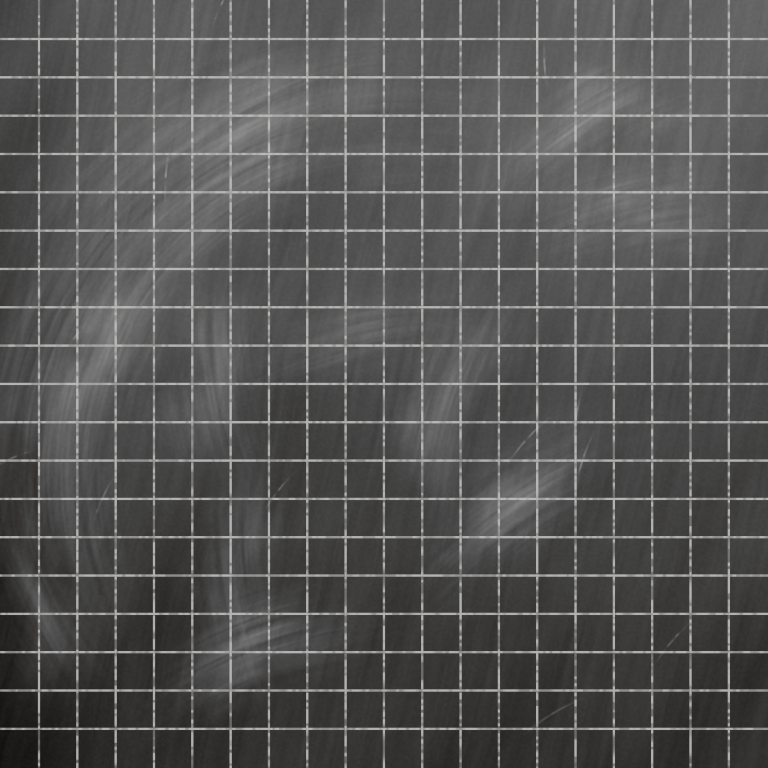
A Shadertoy shader for this pattern:

```glsl
const float CELLS = 20.0;
const float PITCH = 0.0499;
const float MARGIN = 0.0009;
const float HALF_LINE = 0.00155;
const vec3 CHALK = vec3(0.76, 0.76, 0.75);

float hash(vec2 p) {
    vec3 q = fract(p.xyx * 0.1031);
    q += dot(q, q.yzx + 33.33);
    return fract((q.x + q.y) * q.z);
}

float noise(vec2 p) {
    vec2 i = floor(p), f = fract(p);
    f = f * f * (3.0 - 2.0 * f);
    return mix(mix(hash(i), hash(i + vec2(1, 0)), f.x),
               mix(hash(i + vec2(0, 1)), hash(i + vec2(1, 1)), f.x), f.y);
}

float fbm(vec2 p) {
    float sum = 0.0, amp = 0.5;
    for (int i = 0; i < 5; i++) {
        sum += amp * noise(p);
        p = mat2(1.6, 1.2, -1.2, 1.6) * p + 7.3;
        amp *= 0.5;
    }
    return sum;
}

vec2 rotate(vec2 p, float angle) {
    float c = cos(angle), s = sin(angle);
    return vec2(c * p.x + s * p.y, c * p.y - s * p.x);
}

// Fine parallel marks, long in x and thin in y
float bristles(vec2 p, float seed) {
    return 0.6 * noise(p * vec2(7.0, 120.0) + seed)
         + 0.4 * noise(p * vec2(14.0, 290.0) + seed * 1.7);
}

// Soft hand smears: centre, direction, strength
float smears(vec2 uv) {
    const vec4 strokes[11] = vec4[](
        vec4(0.33, 0.86, 0.50, 0.11), vec4(0.76, 0.82, 0.60, 0.14),
        vec4(0.82, 0.71, 0.25, 0.10), vec4(0.27, 0.51, 1.70, 0.13),
        vec4(0.45, 0.57, 0.25, 0.11), vec4(0.59, 0.48, 1.25, 0.14),
        vec4(0.67, 0.34, 0.60, 0.20), vec4(0.34, 0.16, 0.35, 0.18),
        vec4(0.12, 0.52, 1.25, 0.14), vec4(0.05, 0.23, 2.00, 0.16),
        vec4(0.30, 0.27, 1.65, 0.12));
    vec2 warp = vec2(fbm(uv * 9.0), fbm(uv * 9.0 + 31.0)) - 0.48;
    float sum = 0.0;
    for (int i = 0; i < 11; i++) {
        vec4 s = strokes[i];
        vec2 q = rotate(uv - s.xy, s.z);
        q.y += 0.8 * q.x * q.x;
        vec2 r = (q + 0.11 * warp) / vec2(0.105, 0.042);
        sum += s.w * exp(-dot(r, r)) * (0.3 + 1.2 * bristles(q, float(i) * 13.0));
    }
    return sum;
}

// Wide circular eraser sweep around the left side
float sweep(vec2 uv) {
    vec2 d = uv - vec2(0.53, 0.38);
    float radius = length(d), angle = atan(d.y, -d.x);
    float ring = exp(-pow((radius - 0.47) / 0.10, 2.0));
    float arc = smoothstep(-0.6, 0.0, angle) * smoothstep(2.0, 0.7, angle);
    float patches = smoothstep(0.25, 0.7, fbm(vec2(angle * 3.0, radius * 14.0)));
    return ring * arc * patches * bristles(vec2(angle * 0.4, radius), 5.0);
}

// Short, thin scratches
float scratches(vec2 uv, float px) {
    float sum = 0.0;
    for (int i = 0; i < 12; i++) {
        float id = float(i);
        vec2 center = vec2(hash(vec2(id, 3.1)), hash(vec2(id, 8.7)));
        vec2 q = rotate(uv - center, 0.4 + 1.5 * hash(vec2(id, 5.3)));
        float size = 0.02 + 0.035 * hash(vec2(id, 1.9));
        float dist = abs(q.y + 2.0 * q.x * q.x);
        float thin = 1.0 - smoothstep(0.0003, 0.0011 + px, dist);
        sum += thin * smoothstep(size, 0.0, abs(q.x)) * noise(q * 180.0 + id);
    }
    return sum;
}

// Chalk coverage of the rules at coordinate x, worn along their length
float ruledLines(float x, float along, float wear, float px) {
    float t = (x - MARGIN) / PITCH;
    float id = round(t);
    float inside = step(0.5, id) * step(id, CELLS - 0.5);
    float dist = abs(t - id) * PITCH;
    float soft = max(px * 0.6, 0.0007);
    float body = 1.0 - smoothstep(HALF_LINE - soft, HALF_LINE + soft, dist);
    float grain = noise(vec2(id * 17.0 + wear * 50.0, along * 230.0));
    float pressure = noise(vec2(id * 9.0, along * 24.0 + wear * 40.0));
    float gaps = smoothstep(0.3, 0.75, 0.7 * grain + 0.3 * pressure);
    return inside * body * (0.88 - wear * gaps);
}

void mainImage(out vec4 fragColor, in vec2 fragCoord) {
    vec2 uv = fragCoord / iResolution.xy;
    float px = 1.0 / min(iResolution.x, iResolution.y);

    // Slate, lighter toward the upper right
    float slate = mix(0.175, 0.335, smoothstep(-0.05, 0.95, uv.y));
    slate -= 0.07 * smoothstep(0.16, 0.0, uv.x);
    slate += 0.03 * uv.y * smoothstep(0.3, 0.9, uv.x);
    slate += 0.11 * (fbm(rotate(uv, 1.1) * vec2(4.0, 9.0)) - 0.46);
    slate += 0.045 * (bristles(rotate(uv, 1.35) + 0.02 * fbm(uv * 5.0), 2.0) - 0.5);

    // Chalk dust
    slate += smears(uv) + 0.19 * sweep(uv) + 0.2 * scratches(uv, px);
    slate += 0.02 * (noise(uv * 340.0) - 0.5);
    float warmth = 0.02 * smoothstep(0.3, 0.15, slate);
    vec3 color = vec3(slate) + warmth * vec3(0.4, 0.0, -0.5);

    // Grid, with rougher vertical rules
    float vertical = ruledLines(uv.x, uv.y, 0.48, px);
    float horizontal = ruledLines(1.0 - uv.y, uv.x, 0.26, px);
    color = mix(color, CHALK, max(vertical, horizontal));
    fragColor = vec4(clamp(color, 0.0, 1.0), 1.0);
}
```
